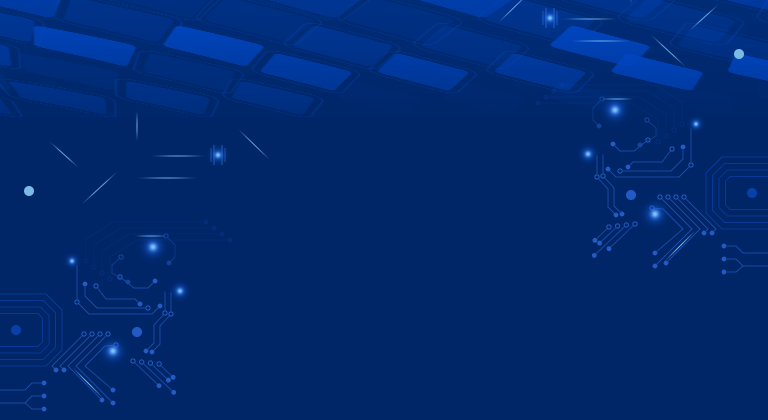
Write a WebGL 2 fragment shader that draws this background.

```glsl
#version 300 es
precision highp float;
// Navy technology backdrop: a band of tilted glass tiles fades down from the top,
// over two mirrored clusters of circuit traces, glowing nodes and light streaks.
// Tiles come from a skewed row lattice, wires from segment distances.
uniform vec2 u_resolution;
out vec4 outColor;

float px; // one pixel in design units (canvas height = 420)

float ink(float d, float halfWidth) {
  return clamp((halfWidth - d) / px + 0.5, 0.0, 1.0);
}

float segment(vec2 p, vec2 a, vec2 b) {
  vec2 v = b - a;
  return length(p - a - v * clamp(dot(p - a, v) / dot(v, v), 0.0, 1.0));
}

// Wire through four points, with a solid pad first and a ring pad last
float trace(vec2 p, vec4 ab, vec4 cd) {
  float wire = min(segment(p, ab.xy, ab.zw), min(segment(p, ab.zw, cd.xy), segment(p, cd.xy, cd.zw)));
  float end = length(p - cd.zw);
  float pads = max(ink(abs(end - 2.1), 0.5), ink(length(p - ab.xy), 2.4));
  return max(ink(wire, 0.45) * 0.7 * step(2.0, end), pads);
}

// Thin ray of light, brightest in the middle
float streak(vec2 p, vec4 ab) {
  vec2 v = ab.zw - ab.xy;
  float t = clamp(dot(p - ab.xy, v) / dot(v, v), 0.0, 1.0);
  return ink(length(p - ab.xy - v * t), 0.5) * pow(sin(3.1416 * t), 1.5);
}

// Rows of skewed rounded tiles, narrower towards the bottom
vec3 addTiles(vec3 color, vec2 p) {
  const float glass[35] = float[35](
    0.0, 0.8, 0.2, 0.5, 0.9, 0.4, 0.7,
    0.5, 0.3, 0.2, 0.2, 0.35, 0.3, 0.2,
    0.6, 0.9, 0.95, 0.4, 0.3, 1.0, 0.25,
    0.15, 0.2, 0.7, 0.7, 0.6, 0.95, 0.9,
    0.35, 0.35, 0.35, 0.05, 0.05, 0.1, 0.05);
  for (int row = 0; row < 5; row++) {
    float dy = p.y + 6.0 - 26.0 * float(row);
    float pitch = 152.0 - 11.7 * float(row);
    float h = 0.163 * pitch;
    float bend = (p.x - 450.0) / 400.0;
    float skew = (26.0 + 24.0 * bend * bend) / h;
    bool even = row % 2 == 0;
    float u = (p.x - 540.0 - skew * dy) / pitch - (even ? 0.465 : 0.0);
    float k = floor(u + 0.5);
    float value = glass[row * 7 + clamp(int(k) + (even ? 5 : 4), 0, 6)];
    float f = (u - k) / 0.4;
    vec2 q = abs(vec2(f + dy / h, f - dy / h)) - 0.8;
    float d = (length(max(q, 0.0)) + min(max(q.x, q.y), 0.0) - 0.2) * h;
    float shade = value * (0.84 - 0.16 * dy / h);
    color = mix(color, vec3(0.0, 0.27, 0.75), ink(d, 0.0) * shade);
    float rim = ink(abs(d - 4.0), 0.4) * step(0.2, value) * step(value, 0.75);
    color = mix(color, vec3(0.02, 0.28, 0.72), rim * 0.35);
  }
  return color;
}

float mainWires(vec2 p) {
  // Nested cups and small hooks
  float w = trace(p, vec4(608, 169, 616, 177), vec4(679, 177, 691, 165));
  w = max(w, ink(segment(p, vec2(691, 164), vec2(691, 129)), 0.45) * 0.7);
  w = max(w, trace(p, vec4(683, 147, 683, 159), vec4(671, 171, 620, 171)));
  w = max(w, trace(p, vec4(628, 167, 633, 162), vec4(662, 162, 672, 149)));
  w = max(w, trace(p, vec4(613, 144, 620, 151), vec4(634, 151, 648, 140)));
  w = max(w, trace(p, vec4(640, 145, 656, 136), vec4(656, 128, 647, 120)) * 0.6);
  w = max(w, trace(p, vec4(599, 126, 593, 120), vec4(593, 108, 602, 99)) * 0.5);
  w = max(w, trace(p, vec4(655, 253, 683, 229), vec4(663, 209, 652, 208)));
  for (int i = 0; i < 4; i++) {
    float n = float(i);
    // Chevrons
    vec2 tip = vec2(692.0 + 8.0 * n, 229);
    float arm = i < 2 ? 37.0 - 3.0 * n : 4.0;
    w = max(w, trace(p, vec4(tip + arm * vec2(-1, 1), tip), vec4(tip - 16.0, tip - 32.0)));
    // Short diagonals
    vec2 top = vec2(635.0 - 8.7 * n, 224.0 + n);
    vec2 foot = top + (i == 1 ? 32.0 : 26.0 - 4.0 * n) * vec2(-1, 0.95);
    w = max(w, trace(p, vec4(foot, mix(foot, top, 0.3)), vec4(mix(foot, top, 0.6), top)));
    // Stepped pair, then outlets at the canvas side
    vec2 o = p - vec2(6, -1) * n;
    vec2 a = vec2(724, 246.0 + 13.0 * n);
    float turn = i == 2 ? -6.0 : 7.0;
    if (i < 2) w = max(w, trace(o, vec4(616, 215, 608, 207), vec4(608, 189, 597, 177)));
    if (i < 2) w = max(w, ink(segment(o, vec2(597, 175), vec2(597, 156)), 0.45) * 0.7);
    if (i < 3) w = max(w, trace(p, vec4(a, a + vec2(12, 0)), vec4(a + vec2(19, turn), a + vec2(52, turn))));
  }
  return w;
}

// Nested octagons and dim bundles of parallel wires
float faintWires(vec2 p) {
  vec2 q = abs(p - vec2(752, 193));
  float w = 0.0, octagon = max(max(q.x - 46.0, q.y - 36.0), (q.x + q.y - 66.0) * 0.707);
  for (float n = 0.0; n < 4.0; n++) {
    vec2 o = vec2(-8, 6) * n;
    w = max(w, ink(abs(octagon + 6.5 * n), 0.5));
    w = max(w, 0.4 * trace(p - o, vec4(562, 85, 655, 85), vec4(682, 102, 682, 124)));
  }
  return w;
}

void main() {
  px = 420.0 / u_resolution.y;
  vec2 p = vec2(gl_FragCoord.x, u_resolution.y - gl_FragCoord.y) * px;
  float haze = 1.0 - smoothstep(0.0, 145.0, p.y);
  vec3 color = addTiles(vec3(0.0, 0.149, 0.405) + vec3(0.0, 0.02, 0.055) * haze, p);

  // The left cluster is the right one, mirrored and lowered
  vec2 c = p.x < 384.0 ? vec2(768.0 - p.x, p.y - 137.0) : p;
  color = mix(color, vec3(0.05, 0.27, 0.72), faintWires(c) * 0.6);
  color = mix(color, vec3(0.17, 0.41, 0.85), mainWires(c) * 0.8);

  // Plain discs
  color = mix(color, vec3(0.13, 0.35, 0.78), ink(length(c - vec2(631, 195)), 5.0));
  color = mix(color, vec3(0.03, 0.25, 0.66), ink(length(c - vec2(752, 193)), 5.0));
  color = mix(color, vec3(0.48, 0.73, 0.89), ink(length(c - vec2(739, 54)), 5.0));

  // Glowing nodes: position and radius
  const vec3 nodes[5] = vec3[5](vec3(615, 110, 7), vec3(655, 214, 7),
    vec3(588, 154, 5), vec3(696, 124, 4), vec3(550, 18, 5));
  for (int i = 0; i < 5; i++) {
    float r = length(c - nodes[i].xy) / nodes[i].z;
    color = mix(color, vec3(0.1, 0.4, 0.95), 0.75 * exp(-r * r * 0.8));
    color = mix(color, vec3(0.55, 0.82, 1.0), 0.9 * exp(-r * r * 4.0));
  }
  // Bars beside the top node
  vec2 bar = abs(c - vec2(550, 18));
  float bars = max(ink(max(abs(bar.x - 4.0), bar.y - 9.0), 0.5), ink(max(abs(bar.x - 7.0), bar.y - 6.0), 0.4));
  color = mix(color, vec3(0.2, 0.5, 0.9), bars * 0.6);

  // Light streaks
  const vec4 rays[8] = vec4[8](vec4(530, -8, 498, 23), vec4(562, 19, 618, 19),
    vec4(570, 41, 632, 41), vec4(650, 34, 687, 68), vec4(719, 4, 689, 31),
    vec4(631, -27, 631, 5), vec4(664, 262, 696, 230), vec4(600, 99, 634, 99));
  for (int i = 0; i < 8; i++)
    color = mix(color, vec3(0.5, 0.78, 0.97), streak(c, rays[i]) * 0.85);
  outColor = vec4(color, 1.0);
}
```
